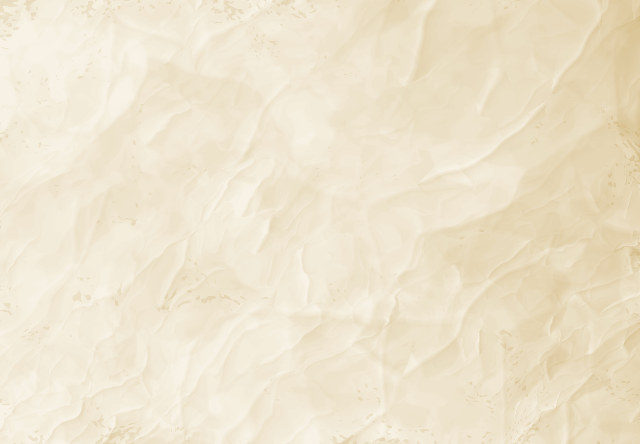
This texture is drawn by a WebGL 2 fragment shader. Its source:

```glsl
#version 300 es
precision highp float;

uniform vec2 u_resolution;
out vec4 fragColor;

vec3 hash3(vec2 cell) {
  vec3 v = fract(cell.xyx * vec3(0.1031, 0.1030, 0.0973));
  v += dot(v, v.yxz + 33.33);
  return fract((v.xxy + v.yzz) * v.zyx);
}

vec2 rotate(vec2 p, float angle) {
  float c = cos(angle), s = sin(angle);
  return vec2(c * p.x + s * p.y, c * p.y - s * p.x);
}

// Layered sines that bend straight folds
vec2 bend(vec2 p, float frequency, float amount) {
  vec2 offset = vec2(0.0);
  for (int i = 0; i < 5; i++) {
    vec2 q = rotate(p, 1.3 * float(i) + 0.4) * frequency;
    offset += amount * sin(q.yx + 1.7 * sin(q * 0.63 + float(i) * 2.1));
    frequency *= 1.9;
    amount *= 0.54;
  }
  return p + offset;
}

// Cellular planes with random level and tilt, blended at their borders
float facets(vec2 p, float sharpness, float tilt) {
  vec2 base = floor(p);
  float total = 0.0, weight = 0.0;
  for (int y = -1; y <= 1; y++) {
    for (int x = -1; x <= 1; x++) {
      vec2 cell = base + vec2(x, y);
      vec3 h = hash3(cell);
      vec2 d = p - cell - 0.1 - 0.8 * h.xy;
      float w = exp(-sharpness * dot(d, d));
      float heading = 6.2832 * fract(h.z * 7.31);
      float level = 2.0 * h.z - 1.0 + tilt * dot(d, vec2(cos(heading), sin(heading)));
      total += w * level;
      weight += w;
    }
  }
  return total / weight;
}

// Cell borders lit from one side: bright on one flank, dark on the other
float creases(vec2 p, vec2 light, float falloff) {
  vec2 base = floor(p), nearest = vec2(0.0), second = vec2(0.0);
  float d1 = 9.0, d2 = 9.0;
  for (int y = -1; y <= 1; y++) {
    for (int x = -1; x <= 1; x++) {
      vec2 cell = base + vec2(x, y);
      vec2 centre = cell + 0.1 + 0.8 * hash3(cell).xy;
      float d = distance(p, centre);
      if (d < d1) {
        d2 = d1; second = nearest;
        d1 = d; nearest = centre;
      } else if (d < d2) {
        d2 = d; second = centre;
      }
    }
  }
  float gap = d2 - d1;
  float flank = dot(normalize(second - nearest), light);
  float strength = fract(sin(dot(nearest + second, vec2(12.7, 31.1))) * 437.5);
  return flank * strength * sqrt(strength) * exp(-gap * falloff) * smoothstep(0.0, 0.05, gap);
}

// Worn flecks, denser as wear rises
float flecks(vec2 p, float wear) {
  float grain = facets(p * vec2(120.0, 150.0), 8.0, 0.5);
  float cluster = facets(p * 13.0 + 5.0, 5.0, 0.4);
  return smoothstep(0.0, 0.3, grain * 0.75 + cluster * 0.7 + wear - 1.12);
}

// Flat tonal steps with soft borders
float softSteps(float value, float count) {
  float v = value * count;
  return (floor(v) + smoothstep(0.3, 0.7, fract(v))) / count;
}

vec3 paperColour(float tone) {
  return vec3(0.95, 0.92, 0.85) - tone * vec3(0.07, 0.11, 0.19);
}

void main() {
  vec2 uv = gl_FragCoord.xy / u_resolution;
  vec2 p = gl_FragCoord.xy / u_resolution.y;
  vec2 q = bend(p, 5.0, 0.026);
  vec2 fine = bend(q + 3.0, 19.0, 0.009);
  vec2 along = rotate(q, 0.72);
  vec2 alongFine = rotate(fine, 0.66);

  // Warm shading from the pale left to the aged right
  float tone = -0.16 + 0.58 * uv.x + 0.2 * uv.x * uv.x;
  tone += 0.45 * exp(-5.0 * distance(uv, vec2(1.0)));
  tone += 0.12 * smoothstep(0.9, 1.0, uv.x);

  // Broad planes, then slanted folds that gather toward the lower right
  float slanted = smoothstep(0.1, 0.75, uv.x + 0.35 * (0.5 - uv.y));
  float crumple = smoothstep(-0.6, 0.5, facets(p * 3.0 + 9.0, 4.0, 0.5));
  float relief = 0.15 * facets(q * 2.9 + 2.0, 60.0, 1.2);
  relief += 0.14 * facets(along * vec2(3.4, 7.0), 45.0, 1.4) * mix(0.5, 1.0, slanted);
  relief += 0.17 * facets(alongFine * vec2(8.0, 16.0), 26.0, 1.3) * mix(0.4, 1.0, slanted * crumple);
  relief += 0.08 * facets(fine * 24.0, 14.0, 1.0);

  // Fold lines
  vec2 light = vec2(-0.5, 0.866);
  relief += 0.55 * creases(q * vec2(4.6, 3.2) + 4.0, light, 11.0);
  relief += 0.75 * creases(along * vec2(2.8, 6.5) + 7.0, light, 8.0) * mix(0.45, 1.0, slanted);
  relief += 0.7 * creases(alongFine * vec2(7.0, 14.0), light, 5.5) * mix(0.3, 1.0, crumple);
  relief += 0.4 * creases(alongFine * vec2(15.0, 25.0) + 2.0, light, 5.0) * crumple;
  tone = softSteps(tone + relief, 13.0);

  // Wear at the rim and along two old folds
  vec2 rim = min(uv, 1.0 - uv);
  float wear = 0.65 * exp(-18.0 * min(rim.x, rim.y));
  wear += 0.5 * exp(-110.0 * abs(q.x - 0.3));
  wear += 0.5 * exp(-110.0 * abs(q.y - 0.33)) * (1.0 - smoothstep(0.4, 0.65, uv.x));
  tone += 0.5 * flecks(fine, wear);

  fragColor = vec4(paperColour(clamp(tone, -0.25, 1.6)), 1.0);
}
```
